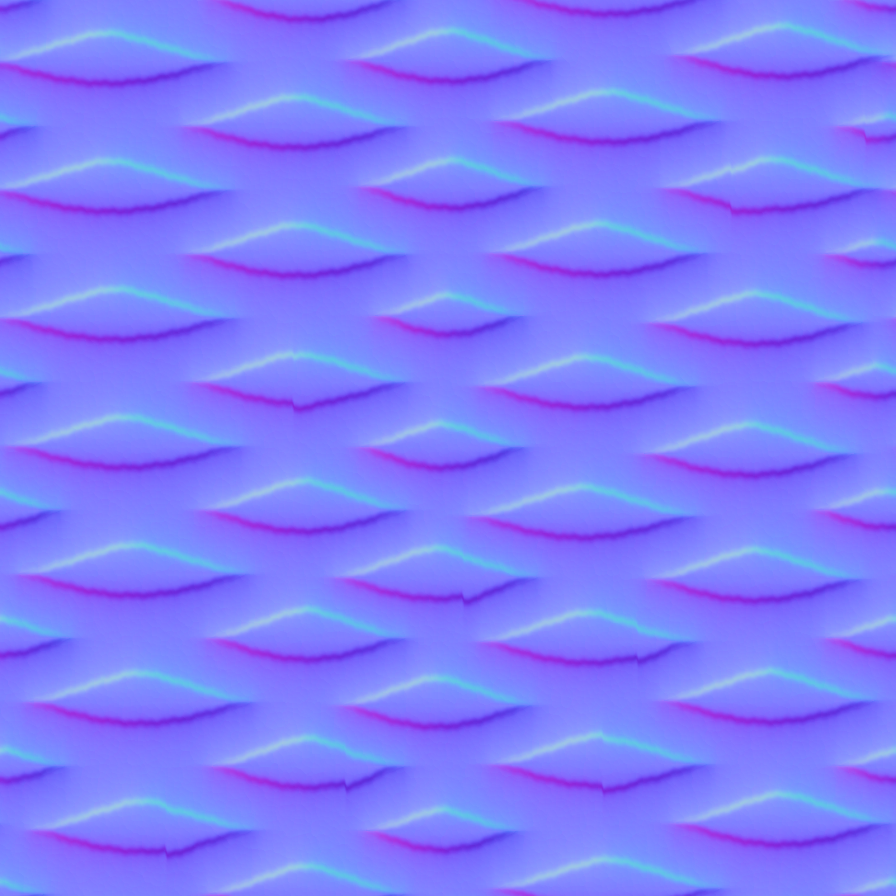
This texture map is drawn by a Shadertoy shader. Its source:

```glsl
const int COLUMNS = 6;
const int ROWS = 7;

// Per column: centre, half width, width wave amplitude, width wave frequency
const vec4 SLOTS[COLUMNS] = vec4[COLUMNS](
    vec4(0.139, 0.129, 0.005, 0.5),
    vec4(0.336, 0.116, 0.008, 0.65),
    vec4(0.495, 0.098, 0.016, 1.5),
    vec4(0.665, 0.122, 0.004, 2.2),
    vec4(0.855, 0.119, 0.001, 1.0),
    vec4(0.990, 0.066, -0.014, 0.95));

// Per column: sideways drift amplitude, frequency, phase
const vec3 DRIFT[COLUMNS] = vec3[COLUMNS](
    vec3(0.020, 0.5, -3.07),
    vec3(0.007, 0.6, -3.0),
    vec3(0.009, 0.9, -0.9),
    vec3(0.015, 0.9, 0.5),
    vec3(0.019, 0.9, 0.4),
    vec3(0.014, 0.95, -4.5));

vec2 hash22(vec2 p)
{
    vec3 q = fract(p.xyx * vec3(0.1031, 0.1030, 0.0973));
    q += dot(q, q.yzx + 33.33);
    return fract((q.xx + q.yz) * q.zy);
}

// Cellular noise: offset to the nearest feature point, used as a slope
vec2 cellSlope(vec2 p)
{
    vec2 cell = floor(p), nearest = vec2(2.0);
    for (int y = -1; y <= 1; y++)
    for (int x = -1; x <= 1; x++)
    {
        vec2 neighbour = cell + vec2(x, y);
        vec2 offset = neighbour + hash22(neighbour) - p;
        if (dot(offset, offset) < dot(nearest, nearest)) nearest = offset;
    }
    return nearest;
}

// Normal tilt around one sunken lens: peaked upper edge, rounded lower edge
vec2 lensSlope(vec2 p, float halfWidth, vec2 seed)
{
    float u = p.x / halfWidth, a = abs(u);
    bool upper = p.y > 0.0;
    float rise = upper ? min(0.33 * halfWidth, 0.037) : min(0.31 * halfWidth, 0.029);
    float soft = sqrt(u * u + 0.025);
    float profile = upper ? (1.0124 - soft) / 0.854 : 1.0 - pow(a, 1.9);
    float steepness = upper ? -u / (soft * 0.854) : -1.9 * sign(u) * pow(a, 0.9);
    float edge = rise * profile;

    // Ragged cut and an occasional nick
    edge += 0.0006 * sin(p.x * 190.0 + seed.x * 40.0) + 0.0004 * sin(p.x * 510.0 + seed.y * 60.0);
    float nickX = p.x - (seed.y - 0.5) * halfWidth;
    float nick = smoothstep(-0.002, 0.002, nickX) * (1.0 - smoothstep(0.0, 0.05, nickX));
    edge += 0.006 * step(0.75, seed.x) * nick * (upper ? -0.5 : 1.0);

    float edgeSlope = rise * steepness / halfWidth;
    float scale = inversesqrt(1.0 + edgeSlope * edgeSlope);
    float d = (abs(p.y) - edge) * scale;
    float side = p.y * inversesqrt(p.y * p.y + 0.00001);
    vec2 outward = vec2(-edgeSlope, side) * scale;

    // Dished floor inside, fading halo outside, sharp rim between
    float strength = upper ? 0.25 : 0.31;
    float body = strength * (d < 0.0 ? abs(p.y) / max(edge, 0.0005) : exp(-d / 0.02));
    body *= exp(-max(a - 1.0, 0.0) * halfWidth / 0.015);
    float rim = (upper ? 0.37 : 0.43) * exp(-pow((d + 0.005) / 0.0045, 2.0));
    rim *= 1.0 - smoothstep(0.97, 1.03, a);
    return (body + rim) * outward * vec2(-1.3, 1.0);
}

void mainImage(out vec4 fragColor, in vec2 fragCoord)
{
    vec2 uv = fragCoord / iResolution.xy;
    vec2 slope = vec2(0.0);

    // Staggered columns of lenses, wrapping at the borders
    for (int c = 0; c < COLUMNS; c++)
    for (int r = 0; r < ROWS; r++)
    {
        float row = float(r);
        vec4 slot = SLOTS[c];
        float drift = DRIFT[c].x * cos(DRIFT[c].y * row + DRIFT[c].z);
        float lift = c > 1 && c < 5 ? 0.45 * drift : 0.0;
        float stagger = 0.5 * float(c % 2);
        vec2 centre = vec2(slot.x + drift, 0.931 - (row + stagger) / float(ROWS) + lift);
        float halfWidth = slot.y + slot.z * cos(slot.w * row - 0.2);
        vec2 p = fract(uv - centre + 0.5) - 0.5;
        slope += lensSlope(p, halfWidth, hash22(vec2(c, r) + 3.0));
    }

    // Fine surface grain
    slope += 0.022 * cellSlope(uv * 190.0) + 0.018 * cellSlope(uv * 75.0 + 9.0);

    slope *= min(1.0, 0.9 / max(length(slope), 0.001));
    vec3 normal = vec3(slope, sqrt(1.0 - dot(slope, slope)));
    fragColor = vec4(0.5 + 0.5 * normal, 1.0);
}
```
